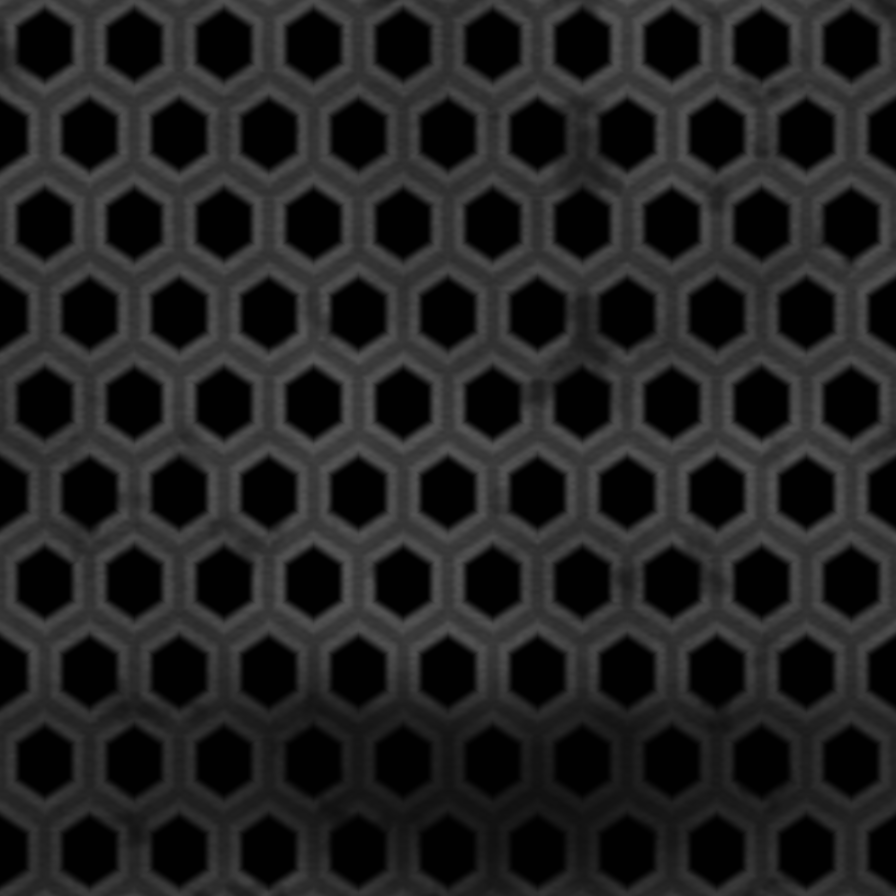
Give the GLSL for this pattern, as a WebGL 2 fragment shader.

```glsl
#version 300 es
precision highp float;
// Dark perforated metal: staggered rows of black hexagonal holes with soft, pale rims.
// The nearest hole gives a hexagonal distance that drives the shade of the wall;
// layered value noise adds blotches, grain and a grimy band near the bottom.

#define REPEATS 10.0        // holes across and rows down
#define ROW_SQUASH 0.866    // turns the square pitch into a regular hex lattice
#define HOLE_EDGE 0.255     // hex distance where the black hole ends
#define RIM_PEAK 0.385      // hex distance of the brightest part of the rim
#define RIM_GRAY 0.285
#define WALL_GRAY 0.205
#define HOLE_GRAY 0.004
#define BLOTCH 0.42         // strength of broad tonal variation
#define GRAIN 0.20          // strength of fine texture
#define GRIME 0.66          // darkening of the bottom band

uniform vec2 u_resolution;
out vec4 fragColor;

float hash(vec2 p) {
    vec3 q = fract(vec3(p.xyx) * 0.1031);
    q += dot(q, q.yzx + 33.33);
    return fract((q.x + q.y) * q.z);
}

float valueNoise(vec2 p) {
    vec2 cell = floor(p), f = fract(p);
    f = f * f * (3.0 - 2.0 * f);
    float low = mix(hash(cell), hash(cell + vec2(1, 0)), f.x);
    float high = mix(hash(cell + vec2(0, 1)), hash(cell + vec2(1, 1)), f.x);
    return mix(low, high, f.y);
}

float fbm(vec2 p) {
    float sum = 0.0, amplitude = 0.5;
    for (int i = 0; i < 4; i++) {
        sum += amplitude * valueNoise(p);
        p = p * 2.03 + 17.3;
        amplitude *= 0.5;
    }
    return sum / 0.9375;
}

// Distance to the nearest hole centre: 0 at the centre, 0.5 midway between holes
float hexDistance(vec2 p) {
    float nearest = 1.0;
    for (int i = -1; i <= 1; i++) {
        float row = floor(p.y) + float(i);
        float stagger = 0.5 * mod(row, 2.0);
        vec2 q = abs(vec2(fract(p.x - stagger + 0.5) - 0.5,
                          (p.y - row - 0.5) * ROW_SQUASH));
        nearest = min(nearest, max(q.x, 0.5 * q.x + 0.866 * q.y));
    }
    return nearest;
}

// Dark band low on the sheet, deepest right of the middle
float grimeMask(vec2 uv) {
    float ragged = uv.y + 0.10 * (fbm(uv * 7.0 + 4.0) - 0.5);
    float band = smoothstep(0.31, 0.17, ragged) * smoothstep(-0.06, 0.08, ragged);
    float middle = exp(-pow((uv.x - 0.56) / 0.30, 2.0));
    return band * mix(0.45, 1.0, middle);
}

void main() {
    vec2 uv = gl_FragCoord.xy / u_resolution;
    float d = hexDistance(uv * REPEATS);

    // Hole, rim and wall profile
    float wall = mix(RIM_GRAY, WALL_GRAY, smoothstep(RIM_PEAK, 0.475, d));
    float opening = smoothstep(HOLE_EDGE, RIM_PEAK - 0.015, d);

    // Broad blotches, small scuffs and fine horizontal grain
    float blotch = fbm(uv * 6.0 + 9.0) - 0.5;
    float scuff = smoothstep(0.62, 0.82, fbm(uv * 14.0 + 31.0));
    float grain = 0.6 * valueNoise(uv * vec2(150.0, 230.0))
                + 0.4 * valueNoise(uv * vec2(60.0, 200.0) + 50.0) - 0.5;
    float wear = 1.0 + BLOTCH * blotch + GRAIN * grain;
    wear *= 1.0 - 0.4 * scuff;
    wear *= 1.0 - GRIME * grimeMask(uv);

    float gray = mix(HOLE_GRAY, wall * wear, opening);
    fragColor = vec4(vec3(gray), 1.0);
}
```
